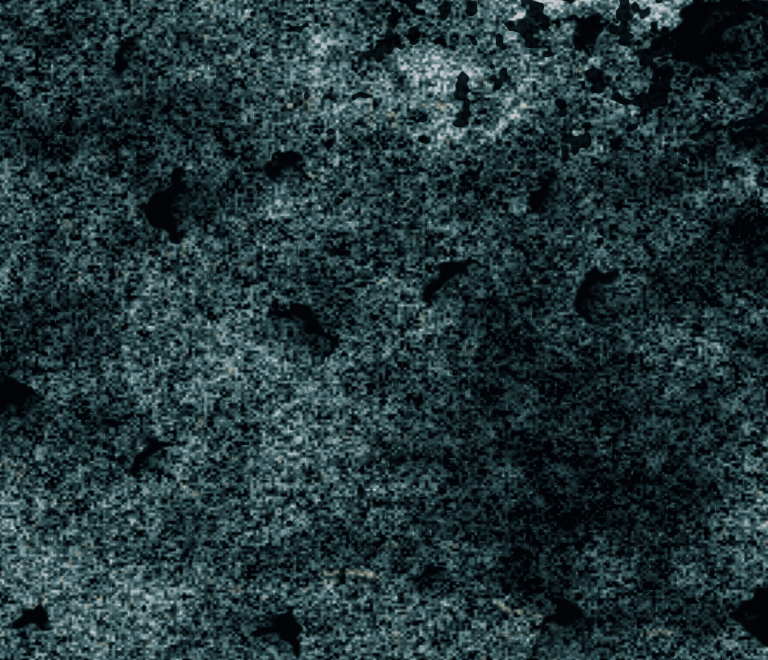
This texture is drawn by a WebGL 2 fragment shader. Its source:

```glsl
#version 300 es
precision highp float;
// Weathered teal stone: gritty grain, pale lichen patches, small pits and curved hollows.

uniform vec2 u_resolution;
out vec4 fragColor;

float hash(vec2 p) {
    vec3 q = fract(vec3(p.xyx) * vec3(0.1031, 0.1030, 0.0973));
    q += dot(q, q.yzx + 33.33);
    return fract((q.x + q.y) * q.z);
}

float noise(vec2 p) {
    vec2 i = floor(p), f = fract(p);
    f = f * f * (3.0 - 2.0 * f);
    return mix(mix(hash(i), hash(i + vec2(1, 0)), f.x),
               mix(hash(i + vec2(0, 1)), hash(i + vec2(1, 1)), f.x), f.y);
}

float fbm(vec2 p) {
    float sum = 0.0, amp = 0.5;
    for (int i = 0; i < 5; i++) {
        sum += amp * noise(p);
        p = mat2(0.8, 0.6, -0.6, 0.8) * p * 2.03 + 17.3;
        amp *= 0.5;
    }
    return sum / 0.97;
}

float blob(vec2 p, vec2 centre, vec2 radius) {
    return smoothstep(1.0, 0.0, length((p - centre) / radius));
}

// Returns black undercut (x), shaded interior (y) and lit lower rim (z).
vec3 hollows(vec2 p) {
    vec3 result = vec3(0.0);
    vec2 g = p * 4.6 + vec2(0.3, 0.15);
    g += 0.22 * (vec2(fbm(p * 13.0), fbm(p * 13.0 + 40.0)) - 0.5);
    g += 0.10 * (vec2(noise(p * 60.0), noise(p * 60.0 + 9.0)) - 0.5);
    for (int y = -1; y <= 1; y++)
    for (int x = -1; x <= 1; x++) {
        vec2 cell = floor(g) + vec2(x, y);
        float pick = hash(cell + 71.0);
        if (pick > 0.62) continue;
        vec2 q = g - cell - 0.2 - 0.6 * vec2(hash(cell + 5.0), hash(cell + 23.0));
        float rim = smoothstep(0.0, 0.2, -q.y);
        float turn = (hash(cell + 47.0) - 0.3) * 2.4;
        q = mat2(cos(turn), -sin(turn), sin(turn), cos(turn)) * q;
        float radius = mix(0.10, 0.27, hash(cell + 11.0));
        float angle = atan(q.x, q.y) / mix(0.8, 1.7, hash(cell + 31.0));
        float width = radius * mix(0.13, 0.42, hash(cell + 61.0)) * (1.0 - angle * angle);
        float dist = length(q) - radius;
        float undercut = smoothstep(0.025, -0.02, abs(dist) - width);
        float inside = smoothstep(0.03, -0.08, dist) * smoothstep(-radius, radius, q.y);
        float edge = smoothstep(0.07, 0.0, abs(dist - 0.04)) * rim;
        result = max(result, vec3(undercut, inside, edge));
    }
    return result;
}

void main() {
    vec2 p = gl_FragCoord.xy / u_resolution.y;
    vec2 w = p + 0.09 * (vec2(fbm(p * 5.0), fbm(p * 5.0 + 60.0)) - 0.5);

    // Broad light and dark regions
    float upperRight = smoothstep(0.6, 0.9, w.y + 0.15 * (w.x - 0.8)) * smoothstep(0.3, 0.75, w.x);
    float tone = 0.225;
    tone += 0.22 * blob(w, vec2(0.02, 0.04), vec2(0.5, 0.3));
    tone += 0.08 * blob(w, vec2(0.45, 0.33), vec2(0.3, 0.2));
    tone -= 0.17 * blob(w, vec2(1.13, 0.62), vec2(0.24, 0.16));
    tone -= 0.10 * blob(w, vec2(0.9, 0.22), vec2(0.4, 0.25));
    tone -= 0.06 * blob(w, vec2(0.15, 0.8), vec2(0.35, 0.3));
    tone += 0.38 * (fbm(p * vec2(3.5, 4.5) + 3.0) - 0.5);
    tone += 0.34 * (fbm(p * vec2(14.0, 19.0) + 8.0) - 0.5);
    tone += upperRight * 0.5 * smoothstep(0.48, 0.8, fbm(p * 9.0 + 21.0));

    // Ledge along the bottom, lit on its top edge
    float ledgeY = 0.13 - 0.09 * smoothstep(0.6, 0.95, p.x) + 0.05 * (fbm(p.xx * 9.0) - 0.5);
    float ledge = p.y - ledgeY;
    float ledgeSpan = smoothstep(0.38, 0.46, p.x);
    float ledgeLine = ledgeSpan * smoothstep(0.008, 0.0, abs(ledge)) * smoothstep(0.35, 0.6, noise(p * 22.0));
    tone += ledgeSpan * (0.10 * smoothstep(0.0, -0.03, ledge) * smoothstep(0.95, 0.7, p.x)
          - 0.06 * smoothstep(0.05, 0.0, abs(ledge - 0.03)));
    tone += 0.16 * ledgeLine;

    // Fine mineral grain with scattered sparkles
    float grain = 0.46 * (noise(p * vec2(215.0, 240.0)) - 0.5)
                + 0.30 * (noise(p * vec2(100.0, 125.0) + 31.0) - 0.5);
    tone += grain * mix(0.55, 1.15, smoothstep(0.05, 0.28, tone));
    tone += 0.16 * smoothstep(0.8, 0.97, noise(p * 190.0 + 77.0));

    // Small pits, densest at the upper right
    float pitField = 0.7 * noise(w * vec2(42.0, 50.0) + 13.0) + 0.3 * noise(p * 110.0);
    float pits = smoothstep(0.0, 0.09, pitField - mix(0.83, 0.6, upperRight));
    tone *= 1.0 - 0.85 * pits;

    // Curved hollows
    vec3 hollow = hollows(p);
    tone += 0.07 * hollow.z;
    tone *= 1.0 - 0.6 * hollow.y;
    tone = mix(tone, 0.015 + 0.02 * grain, hollow.x);

    // Teal ramp that fades to grey as it brightens, with a few warm grains
    tone = clamp(tone, 0.012, 0.78);
    vec3 colour = vec3(tone * (0.4 + 0.75 * tone), tone, tone + 0.014);
    float warm = max(0.7 * ledgeLine, smoothstep(0.82, 0.92, noise(p * 75.0 + 50.0)) * 0.5);
    colour = mix(colour, tone * vec3(1.0, 0.97, 0.82), warm * smoothstep(0.15, 0.4, tone));
    fragColor = vec4(colour, 1.0);
}
```
